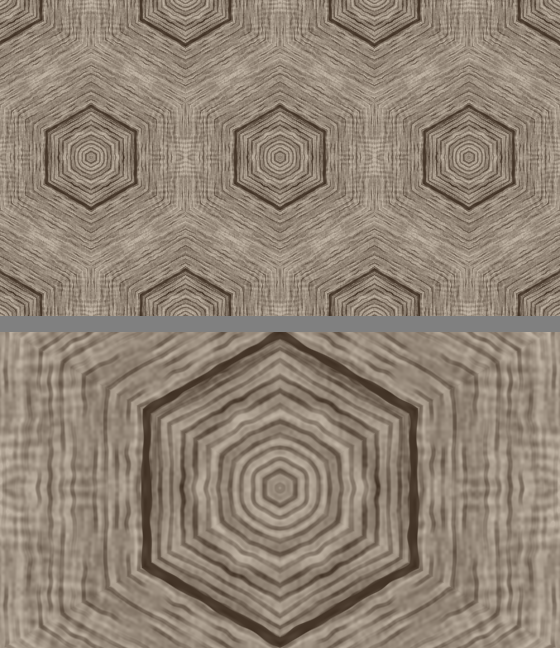
Top: the whole. Bottom: its middle third, enlarged.
This pattern is drawn by a WebGL 2 fragment shader. Its source:

```glsl
#version 300 es
precision highp float;

uniform vec2 u_resolution;
out vec4 fragColor;

float hash(vec2 p) {
    vec3 h = fract(vec3(p.xyx) * 0.1031);
    h += dot(h, h.yzx + 33.33);
    return fract((h.x + h.y) * h.z);
}

float noise(vec2 p) {
    vec2 i = floor(p), f = fract(p);
    f = f * f * (3.0 - 2.0 * f);
    return mix(mix(hash(i), hash(i + vec2(1, 0)), f.x),
               mix(hash(i + vec2(0, 1)), hash(i + vec2(1, 1)), f.x), f.y);
}

// Offset from the nearest centre of a triangular lattice
vec2 hexCell(vec2 p, float spacing) {
    vec2 size = spacing * vec2(1.0, sqrt(3.0));
    vec2 even = mod(p + 0.5 * size, size) - 0.5 * size;
    vec2 odd = mod(p, size) - 0.5 * size;
    return dot(even, even) < dot(odd, odd) ? even : odd;
}

// Mirrored wedge: x is the distance towards a side, y runs along that side
vec2 foldWedge(vec2 q) {
    q = abs(q);
    float slant = dot(q, vec2(0.5, 0.8660));
    return q.x > slant ? q : vec2(slant, abs(dot(q, vec2(-0.8660, 0.5))));
}

// Thin dark growth rings, one per unit of x
float ringLine(float x, float width) {
    float d = abs(fract(x) - 0.5);
    return 1.0 - smoothstep(width * 0.25, width, d);
}

void main() {
    vec2 p = (gl_FragCoord.xy - 0.5 * u_resolution) / u_resolution.y;
    float pixel = 1.0 / u_resolution.y;
    vec2 q = hexCell(p - vec2(0.0, 0.002), 0.598);
    vec2 w = foldWedge(q);
    float radius = length(q);
    float inside = 1.0 - smoothstep(0.135, 0.143, w.x);

    // Rings are round at the heart and waver further out
    float depth = mix(radius * 0.95, w.x, smoothstep(0.01, 0.09, radius));
    depth += 0.008 * (noise(w * vec2(18.0, 26.0) + 4.0) - 0.5);
    depth += 0.003 * (noise(w * vec2(50.0, 80.0) + 40.0) - 0.5);
    depth += 0.10 * w.y * w.y * (1.0 - inside);

    // Wood grain stretched along the sides
    float tone = 0.81;
    tone += 0.32 * (noise(vec2(depth * 250.0, w.y * 28.0)) - 0.5);
    tone += 0.20 * (noise(vec2(depth * 120.0, w.y * 12.0) + 17.0) - 0.5);
    tone += 0.26 * (noise(w * vec2(16.0, 13.0) + 31.0) - 0.5);
    tone += 0.16 * (noise(p * vec2(250.0, 230.0) + 300.0) - 0.5);

    // Fine growth rings, broken up along their length
    float count = depth * 84.0;
    float strength = noise(vec2(floor(count) * 3.7, w.y * 34.0));
    float ring = ringLine(count, 0.30);
    tone -= ring * mix(0.36 * smoothstep(0.2, 0.8, strength), 0.22 + 0.26 * strength, inside);

    // Cross ripples, strongest left and right of each hexagon
    float sideways = smoothstep(0.6, 0.95, abs(q.x) / max(radius, 0.001));
    float bend = 4.0 * noise(w * vec2(40.0, 20.0)) + 25.0 * w.x;
    float patches = smoothstep(0.15, 0.65, noise(w * 24.0 + 9.0));
    float ripple = sin(w.y * 420.0 + bend) * patches;
    tone += 0.12 * ripple * (1.0 - inside) * (0.2 + 0.8 * sideways);

    // Worn hexagon outline with a fainter shadow line within
    float upper = smoothstep(-0.05, 0.08, q.y);
    float wobble = 0.004 * (noise(vec2(w.y * 55.0, 2.0)) - 0.5);
    float edge = abs(w.x - 0.1395 - wobble);
    float halfWidth = mix(0.0050, 0.0038, upper) + 0.003 * (noise(q * 60.0 + 50.0) - 0.5);
    float outline = 1.0 - smoothstep(halfWidth - pixel, halfWidth + pixel, edge);
    float shadow = 1.0 - smoothstep(0.001, 0.004, abs(w.x - 0.131 - wobble));
    float halo = exp(-edge * 150.0);
    tone -= 0.16 * halo + 0.26 * shadow * (0.2 + 0.8 * upper);
    tone = mix(tone, 0.24 * noise(vec2(w.x * 260.0, w.y * 60.0)) - 0.03, outline * 0.95);

    vec3 darkBrown = vec3(0.22, 0.16, 0.11);
    vec3 paleWood = vec3(0.70, 0.65, 0.59);
    fragColor = vec4(mix(darkBrown, paleWood, clamp(tone, 0.0, 1.1)), 1.0);
}
```
